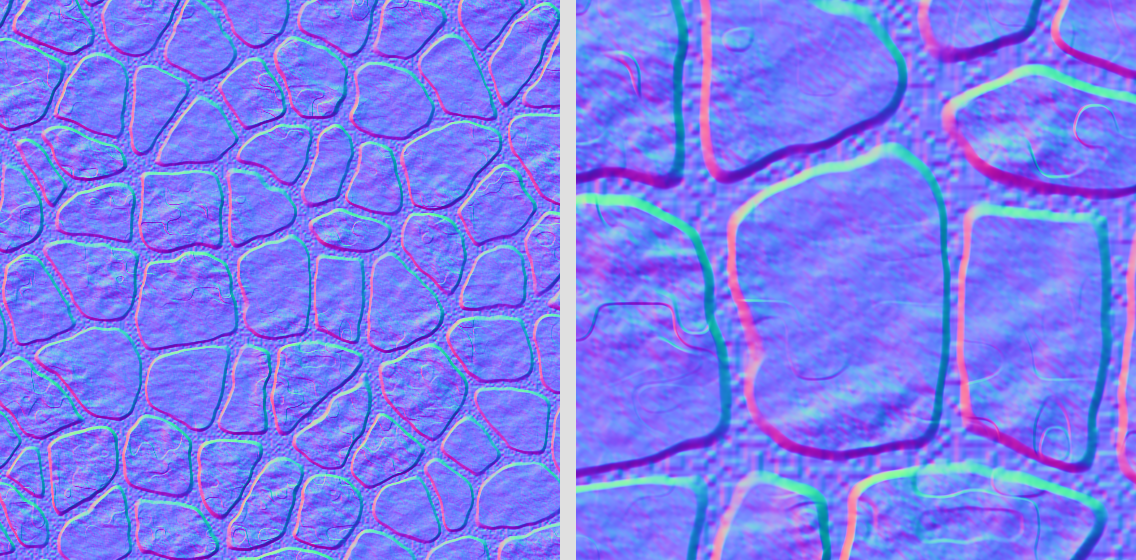
Left: the whole. Right: its middle third, enlarged.
Give the GLSL for this texture map, as a WebGL 1 fragment shader.

```glsl
precision highp float;
// Tangent-space normal map of irregular flagstones with sunken mortar joints.
// A height field (rounded Voronoi stones, layered noise for the rough tops,
// fine grit in the joints) is differentiated and encoded as colour.

uniform vec2 u_resolution;

#define STONES 7.7        // stones along one side of the canvas
#define CORNER 17.0       // higher values give sharper stone corners
#define WARP 0.017        // bend of the joints
#define WOBBLE 0.0045     // raggedness of the stone edges
#define JOINT 0.0042      // half width of the mortar
#define WALL 0.0062       // width of the sloping stone side
#define DEPTH 0.0058      // height of the stones above the mortar
#define ROUGH 0.17        // slope of the stone surface grain
#define CHIP 0.0011       // height of flaked layers
#define GRIT 0.55         // slope of the mortar grit
#define TILT vec2(-0.03, -0.04)
#define STEP 0.0014       // distance used for the derivative

vec2 hash2(vec2 p) {
  vec2 k = vec2(dot(p, vec2(127.1, 311.7)), dot(p, vec2(269.5, 183.3)));
  return fract(sin(k) * 43758.547);
}

float noise(vec2 p) {
  vec2 i = floor(p), f = fract(p);
  vec2 u = f * f * f * (f * (f * 6.0 - 15.0) + 10.0);
  float low = mix(hash2(i).x, hash2(i + vec2(1.0, 0.0)).x, u.x);
  float high = mix(hash2(i + vec2(0.0, 1.0)).x, hash2(i + 1.0).x, u.x);
  return mix(low, high, u.y);
}

// Distance to the stone border, with corners rounded by a smooth minimum.
float borderDistance(vec2 p) {
  vec2 bend = vec2(noise(p * 17.0), noise(p * 17.0 + 40.0)) - 0.5;
  vec2 q = (p + WARP * bend) * STONES + 3.0;
  vec2 cell = floor(q), local = fract(q);
  vec2 home = vec2(0.0), nearest = vec2(0.0);
  float best = 9.0;
  for (int y = -1; y <= 1; y++) {
    for (int x = -1; x <= 1; x++) {
      vec2 g = vec2(float(x), float(y));
      vec2 r = g + hash2(cell + g) - local;
      float d = dot(r, r);
      if (d < best) { best = d; home = g; nearest = r; }
    }
  }
  float sum = 0.0;
  for (int y = -2; y <= 2; y++) {
    for (int x = -2; x <= 2; x++) {
      vec2 g = home + vec2(float(x), float(y));
      vec2 r = g + hash2(cell + g) - local;
      vec2 gap = r - nearest;
      if (dot(gap, gap) > 0.0001)
        sum += exp(-CORNER * dot(0.5 * (r + nearest), normalize(gap)));
    }
  }
  return -log(max(sum, 1e-20)) / (CORNER * STONES);
}

// Octaves of equal slope, drawn out sideways and turned a little each time.
float grain(vec2 p) {
  float h = 0.0, freq = 34.0, angle = -0.45;
  for (int i = 0; i < 4; i++) {
    float c = cos(angle), s = sin(angle);
    vec2 q = mat2(c, s, -s, c) * p * vec2(0.85, 1.25);
    h += noise(q * freq + 7.0 * float(i)) / freq;
    freq *= 2.1;
    angle += 0.4;
  }
  return h;
}

float height(vec2 p) {
  float d = borderDistance(p) + WOBBLE * (noise(p * 48.0) - 0.5);
  float stone = smoothstep(JOINT, JOINT + WALL, d);

  // Calm and weathered areas alternate over the stones.
  float worn = smoothstep(0.4, 0.8, noise(p * 10.0 + 5.0));
  float flake = noise(p * vec2(24.0, 30.0) + 2.0 * noise(p * 42.0));
  float top = ROUGH * (0.85 + 0.75 * worn) * grain(p)
            + CHIP * (0.3 + 1.5 * worn) * smoothstep(0.45, 0.62, flake);

  float mortar = GRIT * noise(p * 215.0) / 215.0 + 0.1 * noise(p * 90.0) / 90.0;
  return DEPTH * stone + mix(mortar, top, stone);
}

void main() {
  vec2 p = gl_FragCoord.xy / min(u_resolution.x, u_resolution.y);
  float h = height(p);
  float hx = height(p + vec2(STEP, 0.0));
  float hy = height(p + vec2(0.0, STEP));

  // Red grows with rising ground to the right, green with falling ground upward.
  vec2 slope = vec2(hx - h, h - hy) / STEP + TILT;
  vec3 normal = normalize(vec3(slope, 1.0));
  gl_FragColor = vec4(normal * 0.5 + 0.5, 1.0);
}
```
